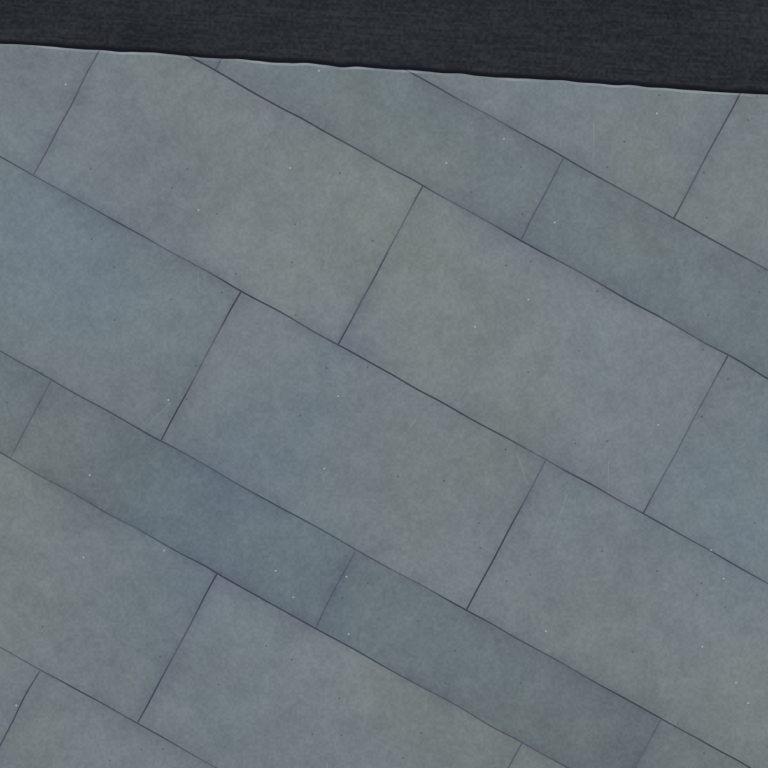
Reproduce this texture procedurally as a Shadertoy shader.

```glsl
// Slanted stone paving: courses of one narrow and two wide rows of staggered slabs,
// slightly foreshortened, below a dark streaked band. Slabs come from a sheared grid;
// layered value noise makes blotches and grain, cellular points make the specks.

#define ROW_SLOPE 0.555        // fall of the rows across the canvas
#define JOINT_SLANT 0.53       // lean of the cross joints
#define ROW_SCALE 7.11         // narrow rows per canvas height
#define FORESHORTEN 0.0453     // rows tighten towards the bottom
#define COURSE 4.84            // narrow + wide + wide, in narrow rows
#define SLAB_LENGTH 0.514
#define STAGGER 0.32           // joint shift from row to row
#define SEAM_HALF_WIDTH 0.0010
#define GRAIN 0.055
#define WIDE_STONE vec3(0.445, 0.485, 0.504)
#define NARROW_STONE vec3(0.411, 0.457, 0.480)
#define SEAM_COLOR vec3(0.225, 0.230, 0.285)

float hash(vec2 p) {
    vec3 q = fract(vec3(p.xyx) * 0.1031);
    q += dot(q, q.yzx + 33.33);
    return fract((q.x + q.y) * q.z);
}

float noise(vec2 p) {
    vec2 i = floor(p), f = fract(p);
    f = f * f * (3.0 - 2.0 * f);
    return mix(mix(hash(i), hash(i + vec2(1, 0)), f.x),
               mix(hash(i + vec2(0, 1)), hash(i + vec2(1, 1)), f.x), f.y);
}

float fbm(vec2 p) {
    float sum = 0.0, amp = 0.5;
    for (int i = 0; i < 5; i++) {
        sum += amp * noise(p);
        p = mat2(1.6, 1.2, -1.2, 1.6) * p + 7.3;
        amp *= 0.5;
    }
    return sum;
}

// Soft coverage of a line of the given half width
float stroke(float d, float halfWidth, float aa) {
    return 1.0 - smoothstep(max(halfWidth - aa, 0.0), halfWidth + aa, d);
}

// Rare dots, one candidate per cell: x = pale, y = dark
vec2 specks(vec2 p, float cells, float aa) {
    vec2 id = floor(p * cells);
    vec2 center = 0.2 + 0.6 * vec2(hash(id + 11.0), hash(id + 47.0));
    float dotMask = stroke(length(fract(p * cells) - center) / cells, 0.0012, aa);
    float pick = hash(id + 83.0);
    return dotMask * vec2(step(0.965, pick), step(pick, 0.12));
}

// Short pale scuffs scattered over the stone
float scratches(vec2 p, float aa) {
    float sum = 0.0;
    for (int i = 0; i < 9; i++) {
        float k = float(i);
        vec2 start = vec2(hash(vec2(k, 3.0)), hash(vec2(k, 9.0)));
        float angle = 1.0 + 1.4 * hash(vec2(k, 17.0));
        vec2 run = vec2(cos(angle), sin(angle)) * (0.03 + 0.07 * hash(vec2(k, 29.0)));
        float h = clamp(dot(p - start, run) / dot(run, run), 0.0, 1.0);
        sum += stroke(length(p - start - run * h), 0.0006, aa) * (1.0 - h);
    }
    return sum;
}

vec3 paving(vec2 p, float aa) {
    // Rows: a narrow one, then two wide ones
    vec2 w = p + 0.0022 * (vec2(noise(p * 22.0), noise(p * 22.0 + 40.0)) - 0.5);
    float c = w.y - ROW_SLOPE * w.x + 0.203;
    float s = c * ROW_SCALE * (1.0 + FORESHORTEN * c);
    float course = floor(s / COURSE);
    float q = s - course * COURSE;
    float row = step(1.0, q) + step(2.95, q);
    float rowDist = min(min(q, abs(q - 1.0)), min(abs(q - 2.95), COURSE - q));
    rowDist /= ROW_SCALE * length(vec2(1.0, ROW_SLOPE));

    // Slabs along each row
    float u = (w.x + JOINT_SLANT * w.y) / SLAB_LENGTH - STAGGER * (2.0 - row);
    float jointDist = abs(u - floor(u + 0.5)) * SLAB_LENGTH / length(vec2(1.0, JOINT_SLANT));
    float narrow = 1.0 - step(0.5, row);
    float tone = hash(vec2(floor(u) + 20.0, course * 3.0 + row + 50.0)) - 0.5;

    // Stone tone, blotches and grain
    vec3 col = mix(WIDE_STONE, NARROW_STONE, narrow);
    col += tone * vec3(0.026, 0.022, 0.014);
    float blotch = fbm(p * 5.0) - 0.48;
    col += blotch * vec3(0.060, 0.065, 0.060);
    col += (fbm(p * 3.0 + 31.0) - 0.48) * vec3(0.05, 0.02, -0.05);
    col += (fbm(p * 38.0) - 0.48) * 0.045;
    col += GRAIN * (0.6 * noise(p * 330.0) + 0.4 * noise(p * 150.0) - 0.5);

    // Worn seams with purplish staining beside them
    float wear = smoothstep(0.15, 0.75, noise(p * 13.0 + 5.0));
    float jointFade = mix(1.0, 0.45, narrow);
    float seam = max(stroke(rowDist, SEAM_HALF_WIDTH, aa),
                     stroke(jointDist, SEAM_HALF_WIDTH, aa) * jointFade);
    float stain = exp(-60.0 * min(rowDist, jointDist)) * fbm(p * 16.0 + 9.0);
    col -= stain * vec3(0.055, 0.070, 0.050);
    col = mix(col, SEAM_COLOR, seam * mix(0.35, 0.85, wear));

    vec2 dots = specks(p, 30.0, aa);
    col = mix(col, vec3(0.66, 0.70, 0.72), dots.x * 0.8);
    col = mix(col, vec3(0.28, 0.29, 0.33), dots.y * 0.5);
    return col + 0.045 * scratches(p, aa);
}

vec3 darkBand(vec2 p, float depth) {
    float streak = noise(vec2(p.x * 35.0, depth * 380.0)) - 0.5;
    float grit = noise(p * 300.0) - 0.5;
    vec3 col = vec3(0.162, 0.175, 0.194) + 0.035 * streak + 0.05 * grit;
    col += 0.05 * (fbm(p * vec2(6.0, 20.0)) - 0.48);
    return mix(vec3(0.085, 0.09, 0.12), col, smoothstep(0.001, 0.009, depth));
}

void mainImage(out vec4 fragColor, in vec2 fragCoord) {
    vec2 p = fragCoord / iResolution.xy;
    p.y = 1.0 - p.y;                       // measure downwards from the top
    float aa = 0.8 / min(iResolution.x, iResolution.y);

    // Depth inside the band, with a slightly ragged lower edge
    float depth = 0.056 + 0.0677 * p.x - p.y + 0.003 * (noise(p * 45.0) - 0.5);
    vec3 col = paving(p, aa);
    float rim = stroke(abs(depth + 0.002), 0.0014, aa) * noise(p * 30.0 + 3.0);
    col = mix(col, vec3(0.60, 0.64, 0.65), rim * 0.8);
    col = mix(col, darkBand(p, depth), smoothstep(-aa, aa, depth));
    fragColor = vec4(col, 1.0);
}
```
